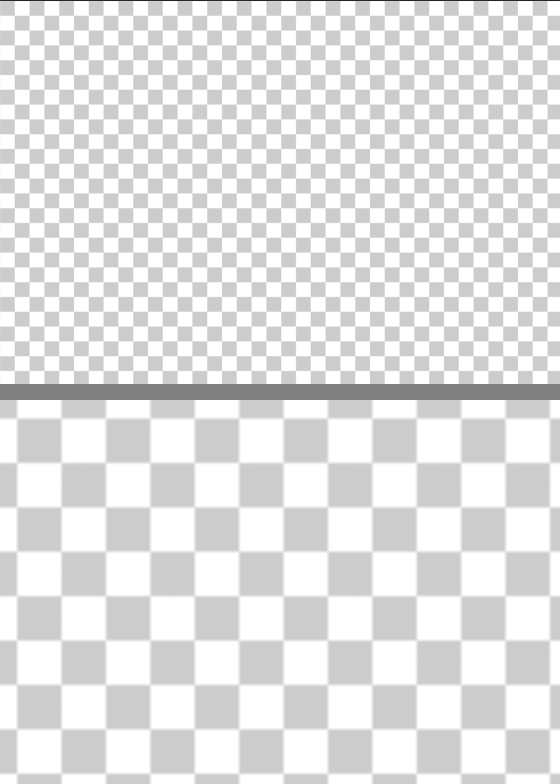
Top: the whole. Bottom: its middle third, enlarged.
Give the GLSL for this pattern, as a Shadertoy shader.

```glsl
const float CELL = 0.03854;          // side of one square, in canvas heights
const float TOP_OFFSET = 0.0026;     // start of the first row below the top
const float LINE_WIDTH = 0.0024;     // dark line along the top
const float EDGE_BLUR = 0.042;       // half width of a soft edge, in cells
const float GRAIN = 0.003;

const vec3 WHITE = vec3(1.0);
const vec3 GREY = vec3(0.80);
const vec3 LINE_COLOUR = vec3(0.08);

vec2 hashGradient(vec2 p) {
    float angle = 6.2832 * fract(sin(dot(p, vec2(127.1, 311.7))) * 43758.5);
    return vec2(cos(angle), sin(angle));
}

float gradientNoise(vec2 p) {
    vec2 i = floor(p), f = fract(p);
    vec2 u = f * f * (3.0 - 2.0 * f);
    vec2 e = vec2(1.0, 0.0);
    float a = dot(hashGradient(i), f);
    float b = dot(hashGradient(i + e.xy), f - e.xy);
    float c = dot(hashGradient(i + e.yx), f - e.yx);
    float d = dot(hashGradient(i + e.xx), f - e.xx);
    return mix(mix(a, b, u.x), mix(c, d, u.x), u.y);
}

// Square waves from +1 to -1 along both axes, with softened steps
vec2 softSquareWave(vec2 p, float blur) {
    vec2 edgeDistance = abs(mod(p - 0.5, 2.0) - 1.0) - 0.5;
    return clamp(edgeDistance / blur, -1.0, 1.0);
}

// 1 on squares whose column and row sum is even, 0 on the others
float checker(vec2 p, float blur) {
    vec2 wave = softSquareWave(p, blur);
    return 0.5 + 0.5 * wave.x * wave.y;
}

void mainImage(out vec4 fragColor, in vec2 fragCoord) {
    float pixel = 1.0 / iResolution.y;
    vec2 uv = fragCoord * pixel;
    float depth = 1.0 - uv.y;

    // Checkerboard, counted from the top left corner
    vec2 grid = vec2(uv.x, depth - TOP_OFFSET) / CELL;
    float blur = max(EDGE_BLUR, 0.5 * pixel / CELL);
    float greyMask = checker(grid, blur);

    // Faint mottling of the grey squares
    vec3 grey = GREY + GRAIN * gradientNoise(grid * vec2(5.0, 3.0));
    vec3 colour = mix(WHITE, grey, greyMask);

    // Thin dark line along the top
    float lineMask = clamp((LINE_WIDTH - depth) / pixel + 0.5, 0.0, 1.0);
    colour = mix(colour, LINE_COLOUR, lineMask);

    fragColor = vec4(colour, 1.0);
}
```
